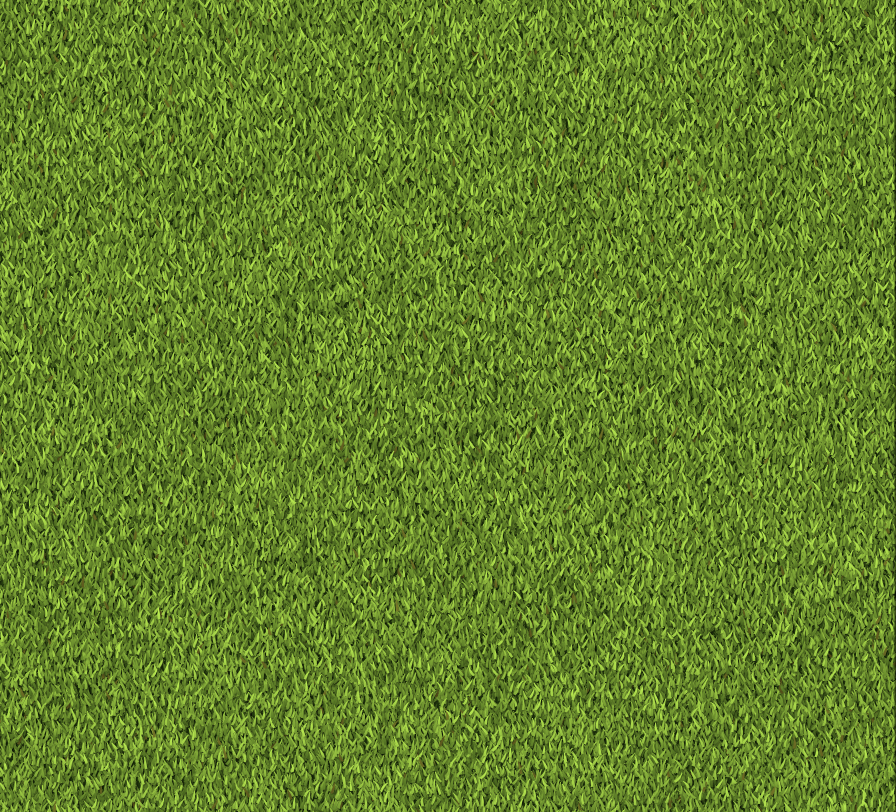
Give the GLSL for this texture, as a Shadertoy shader.

```glsl
const int LAYERS = 9;
const vec2 CELL = vec2(0.008, 0.013);      // spacing of blades, in canvas heights
const float HALF_LENGTH = 0.0074;
const float HALF_WIDTH = 0.0014;
const vec3 SHADE_GREEN = vec3(0.12, 0.20, 0.045);
const vec3 LIGHT_GREEN = vec3(0.66, 0.84, 0.285);
const vec3 DRY_BROWN = vec3(0.36, 0.29, 0.10);

vec4 hash4(vec2 p) {
    vec4 h = fract(p.xyxy * vec4(0.1031, 0.1030, 0.0973, 0.1099));
    h += dot(h, h.wzxy + 33.33);
    return fract((h.xxyz + h.yzzw) * h.zywx);
}

float gradientDot(vec2 corner, vec2 offset) {
    return dot(hash4(corner + 50.0).xy * 2.0 - 1.0, offset);
}

float gradientNoise(vec2 p) {
    vec2 i = floor(p), f = fract(p);
    vec2 u = f * f * f * (f * (f * 6.0 - 15.0) + 10.0);
    vec2 e = vec2(1.0, 0.0);
    float low = mix(gradientDot(i, f), gradientDot(i + e, f - e), u.x);
    float high = mix(gradientDot(i + e.yx, f - e.yx), gradientDot(i + 1.0, f - 1.0), u.x);
    return mix(low, high, u.y);
}

vec2 rotate(vec2 p, float angle) {
    float c = cos(angle), s = sin(angle);
    return vec2(c * p.x - s * p.y, s * p.x + c * p.y);
}

// Signed distance to a curved blade that narrows from root to tip
float bladeDistance(vec2 q, float halfLength, float halfWidth, float bend) {
    float t = q.y / halfLength;
    float width = halfWidth * mix(1.1, 0.4, smoothstep(-0.4, 1.0, t));
    return max(abs(q.x - bend * (t * t - 0.3)) - width, abs(q.y) - halfLength);
}

float coverage(float distance, float softness) {
    return clamp(0.5 - distance / softness, 0.0, 1.0);
}

// Paints one layer of scattered blades over the colour below
vec3 paintLayer(vec3 color, vec2 p, float layer, float depth, float tone, float pixel) {
    vec2 shifted = p + hash4(vec2(layer, 7.0)).xy;
    vec2 home = floor(shifted / CELL);
    for (int y = -1; y <= 1; y++)
    for (int x = -1; x <= 1; x++) {
        vec2 id = home + vec2(x, y);
        vec4 rnd = hash4(id + layer * vec2(211.0, 137.0) + 9.0);
        vec4 form = hash4(id + layer * vec2(89.0, 173.0) + 631.0);
        vec2 q = rotate(shifted - (id + rnd.xy) * CELL, (rnd.z - 0.5) * 1.4);
        float halfLength = HALF_LENGTH * mix(0.65, 1.0, form.x);
        float bend = (form.y - 0.5) * 0.0028;

        // Soft shadow beside the blade
        float shadow = bladeDistance(q - vec2(0.0013, -0.0008), halfLength, HALF_WIDTH, bend);
        color *= 1.0 - 0.25 * coverage(shadow, 0.003);

        // Blade lit from root to tip
        float along = clamp(0.5 + 0.5 * q.y / halfLength, 0.0, 1.0);
        float light = 0.09 + 0.43 * depth + 0.65 * rnd.w - 0.18 * (1.0 - along) + tone;
        vec3 blade = mix(SHADE_GREEN, LIGHT_GREEN, light);
        blade = mix(blade, DRY_BROWN, 0.7 * step(0.988, form.z));
        float d = bladeDistance(q, halfLength, HALF_WIDTH, bend);
        color = mix(color, blade, coverage(d, pixel));
    }
    return color;
}

void mainImage(out vec4 fragColor, in vec2 fragCoord) {
    vec2 p = fragCoord / iResolution.y;
    float pixel = 1.0 / iResolution.y;
    float tone = 0.05 * gradientNoise(p * 7.0) + 0.07 * gradientNoise(p * 28.0);

    // Grass from the dark roots up to the bright tips
    vec3 color = SHADE_GREEN;
    for (int i = 0; i < LAYERS; i++) {
        float depth = float(i) / float(LAYERS - 1);
        color = paintLayer(color, p, float(i) + 1.0, depth, tone, pixel);
    }

    // Thin dark border on the right
    float edge = iResolution.x / iResolution.y - p.x;
    color *= mix(0.45, 1.0, smoothstep(0.0005, 0.003, edge));
    fragColor = vec4(color, 1.0);
}
```
